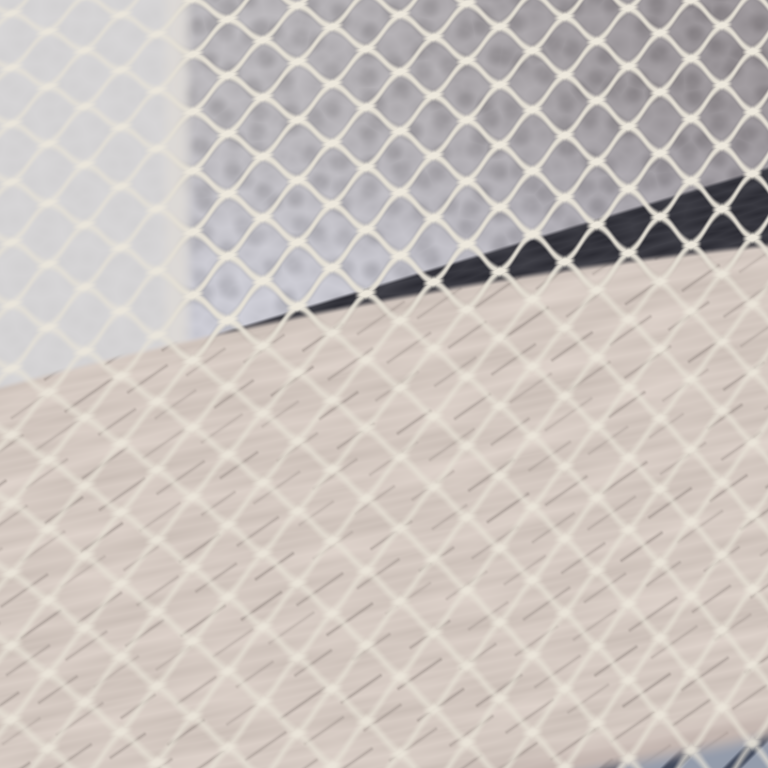
Reproduce this pattern procedurally as a Shadertoy shader.

```glsl
// Draws a cream knotted diamond net in front of a grey wall and a pale wooden deck.

const vec3 NET_COLOR = vec3(0.93, 0.91, 0.865);
const vec3 DECK_COLOR = vec3(0.835, 0.79, 0.76);
const vec3 DECK_SHADOW = vec3(0.56, 0.52, 0.50);
const vec3 BAND_COLOR = vec3(0.21, 0.21, 0.24);
const float TAU = 6.28318;

vec2 hash22(vec2 p) {
    vec3 q = fract(p.xyx * vec3(0.1031, 0.1030, 0.0973));
    q += dot(q, q.yzx + 33.33);
    return fract((q.xx + q.yz) * q.zy);
}

// Distance to the nearest scattered feature point
float cellNoise(vec2 p) {
    vec2 cell = floor(p), f = p - cell;
    float nearest = 2.0;
    for (int j = -1; j <= 1; j++)
        for (int i = -1; i <= 1; i++) {
            vec2 o = vec2(i, j);
            nearest = min(nearest, length(o + hash22(cell + o) - f));
        }
    return nearest;
}

float segmentDist(vec2 p, vec2 a, vec2 b) {
    vec2 ab = b - a;
    return length(p - a - ab * clamp(dot(p - a, ab) / dot(ab, ab), 0.0, 1.0));
}

// Coverage of a shape whose signed distance is d, with edge softness
float cover(float d, float soft) {
    return 1.0 - smoothstep(-soft, soft, d);
}

// Tilted, slightly perspective lattice: x counts half columns, y counts rows
vec2 netCoords(vec2 p) {
    float dx = p.x - 0.521;
    float level = p.y + 0.173 * dx - 0.069 * dx * dx;
    return vec2(112.3 - sqrt(15278.0 - 5120.0 * p.x),
                sqrt(775.0 + 768.0 * level) - 32.1);
}

// Returns strand distance and knot distance in canvas units
vec2 netDist(vec2 p, float bend) {
    vec2 g = netCoords(p);
    float n = g.x - bend * sin(TAU * g.x);
    vec2 strands = vec2(0.5 * n + g.y, 0.5 * n - g.y);
    vec2 off = strands - round(strands);
    float strand = min(abs(off.x), abs(off.y)) / 16.4;
    vec2 knot = vec2((off.x + off.y) * 0.044, (off.x - off.y) * 0.043);
    return vec2(strand, length(knot * vec2(0.8, 1.1)));
}

// Short slanted shadows laid in rows along the boards
float shadowDashes(vec2 p, vec2 size, float width, float soft) {
    vec2 g = vec2(p.x, p.y + 0.25 * p.x) / size;
    float row = floor(g.y);
    g.x += 0.45 * row + 0.15 * sin(row * 2.3);
    vec2 cell = floor(g);
    vec2 rnd = hash22(cell + 7.0);
    vec2 local = (g - cell - 0.5) * size;
    local.y -= 0.25 * local.x + (rnd.x - 0.5) * 0.2 * size.y;
    vec2 reach = vec2(0.36, -0.25) * size.x * mix(0.75, 1.1, rnd.y);
    float d = segmentDist(local, -reach, reach);
    return cover(d - width, soft) * mix(0.45, 1.0, rnd.x);
}

vec3 wall(vec2 p) {
    float spots = 1.0 - smoothstep(0.08, 0.5, cellNoise(p * 27.0));
    float patches = cellNoise(p * vec2(38.0, 44.0) + 9.0) - 0.5;
    float shade = smoothstep(0.2, 1.0, p.x - 0.3 * p.y);
    vec3 concrete = mix(vec3(0.735, 0.725, 0.74), vec3(0.61, 0.59, 0.605), shade);
    concrete += vec3(0.07, 0.08, 0.10) * smoothstep(0.1, 0.45, p.y);
    concrete += 0.05 * patches - 0.07 * spots;
    // Bright veil on the left, ending in an upright post
    vec3 veil = vec3(0.835, 0.83, 0.835) + 0.02 * patches;
    vec3 col = mix(concrete, veil, cover(p.x - 0.24, 0.018));
    float post = cover(abs(p.x - 0.23) - 0.014, 0.012);
    return mix(col, vec3(0.87, 0.855, 0.84), 0.85 * post);
}

vec3 deck(vec2 p) {
    vec2 grain = vec2(p.x, p.y + 0.22 * p.x);
    float streak = cellNoise(grain * vec2(7.0, 75.0)) - 0.5;
    float broad = sin(grain.y * 72.0 + 1.5 * sin(grain.x * 9.0))
                + 0.6 * sin(grain.y * 131.0 + 2.0 * sin(grain.x * 5.0));
    vec3 col = DECK_COLOR + 0.055 * streak + 0.011 * broad;
    float dark = shadowDashes(p, vec2(0.076, 0.047), 0.0012, 0.0035);
    col = mix(col, DECK_SHADOW, 0.68 * dark);
    // Shaded front edge and cool gap in the lower right corner
    float edge = p.y + 0.19 * p.x - 1.10;
    col = mix(col, vec3(0.73, 0.67, 0.65), 0.6 * smoothstep(0.0, 0.04, edge));
    float gap = smoothstep(0.035, 0.065, edge);
    float slats = smoothstep(0.4, 0.9, sin((p.x + p.y) * 78.0));
    return mix(col, mix(vec3(0.58, 0.61, 0.67), vec3(0.26, 0.29, 0.36), slats), gap);
}

void mainImage(out vec4 fragColor, in vec2 fragCoord) {
    vec2 p = fragCoord / iResolution.xy;
    p.y = 1.0 - p.y;
    float pixel = 1.0 / iResolution.y;

    // Wall, dark skirting band, then deck below a curved edge
    float deckTop = 0.505 - 0.27 * p.x + 0.0845 * p.x * p.x;
    float bandTop = 0.521 - 0.302 * p.x;
    float bandGrain = cellNoise(vec2(p.x * 18.0, (p.y + 0.25 * p.x) * 90.0));
    vec3 col = wall(p);
    float band = cover(bandTop - p.y, 0.002 + pixel) * smoothstep(0.26, 0.31, p.x);
    col = mix(col, BAND_COLOR + 0.09 * (bandGrain - 0.4), band);
    col = mix(col, deck(p), cover(deckTop - p.y, 0.004 + pixel));

    // Net: crisp at upper right, softer over the deck and veil
    float below = smoothstep(-0.02, 0.06, p.y - deckTop);
    float veiled = cover(p.x - 0.24, 0.03);
    float blur = max(below, veiled);
    vec2 net = netDist(p, mix(0.065, 0.03, below));
    float soft = mix(0.0018, 0.0032, blur) + pixel;
    float strand = cover(net.x - 0.0037, soft) * mix(0.95, 0.68, blur);
    float knot = cover(net.y - 0.0072, soft + 0.001) * mix(1.0, 0.88, blur);
    float rim = cover(net.x - 0.0055, 0.004) * (1.0 - blur);
    col *= 1.0 - 0.08 * rim;
    col = mix(col, NET_COLOR - 0.025 * (1.0 - knot), max(strand, knot));
    fragColor = vec4(clamp(col, 0.0, 1.0), 1.0);
}
```
